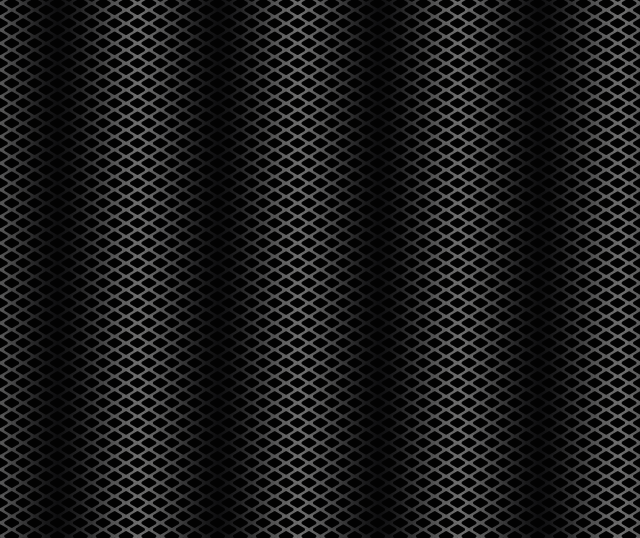
Give the GLSL for this pattern, as a Shadertoy shader.

```glsl
#define CELL vec2(0.0425, 0.02476)    // mesh pitch, in canvas heights
#define NODE vec2(0.5743, 0.9319)     // one strand crossing
#define STRAND 0.0022                 // half width of a strand
#define CORNER 0.0031                 // rounding of the openings
#define SHEEN_PITCH 0.2985
#define SHEEN_DARK 0.108              // centre of the first dark band
#define SHADE vec3(0.058, 0.058, 0.064)
#define LIGHT vec3(0.425)
#define HOLE vec3(0.008)
#define GRAIN_SCALE 430.0
#define GRAIN 0.10

float hash(vec2 p) {
    return fract(sin(dot(p, vec2(127.1, 311.7))) * 43758.5453);
}

// Signed distance to a rhombus with half diagonals b
float rhombus(vec2 p, vec2 b) {
    p = abs(p);
    vec2 e = b - 2.0 * p;
    float h = clamp((e.x * b.x - e.y * b.y) / dot(b, b), -1.0, 1.0);
    float d = length(p - 0.5 * b * vec2(1.0 - h, 1.0 + h));
    return d * sign(p.x * b.y + p.y * b.x - b.x * b.y);
}

// Offset from the centre of the nearest opening in the staggered lattice
vec2 openingOffset(vec2 p) {
    vec2 q = (p - NODE) / CELL;
    vec2 a = fract(q + vec2(0.0, 0.5)) - 0.5;
    vec2 b = fract(q + vec2(0.5, 0.0)) - 0.5;
    vec2 nearest = abs(a.x) + abs(a.y) < abs(b.x) + abs(b.y) ? a : b;
    return nearest * CELL;
}

// Distance to the rounded opening: negative inside the hole
float opening(vec2 p) {
    vec2 diag = 0.5 * CELL;
    float inradius = diag.x * diag.y / length(diag);
    float shrink = (inradius - STRAND - CORNER) / inradius;
    return rhombus(openingOffset(p), diag * shrink) - CORNER;
}

// Soft vertical bands of reflected light, 0 in the dark and 1 at the peak
float sheen(float x) {
    float t = fract((x - SHEEN_DARK) / SHEEN_PITCH);
    float ramp = 1.0 - abs(2.0 * t - 1.0);
    return mix(ramp, smoothstep(0.0, 1.0, ramp), 0.5);
}

void mainImage(out vec4 fragColor, in vec2 fragCoord) {
    vec2 p = fragCoord / iResolution.y;
    float pixel = 1.0 / iResolution.y;
    float d = opening(p);

    // Brushed metal with fine grain
    vec3 metal = mix(SHADE, LIGHT, sheen(p.x));
    metal *= 1.0 + GRAIN * (hash(floor(p * GRAIN_SCALE)) - 0.5);

    float mask = smoothstep(-0.6 * pixel, 0.6 * pixel, d);
    fragColor = vec4(mix(HOLE, metal, mask), 1.0);
}
```
